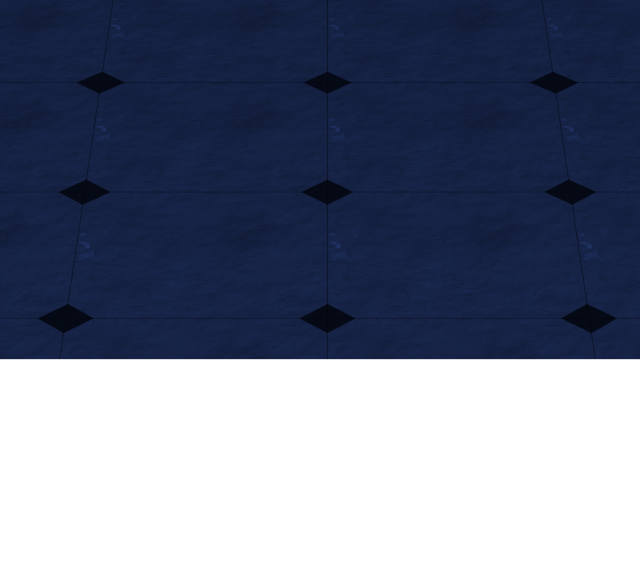
Give the GLSL for this pattern, as a Shadertoy shader.

```glsl
const float COLUMN_SCALE = 0.1484;   // column spacing per unit of depth
const float ROW_SCALE = 0.02495;     // row spacing in inverse depth
const float HORIZON = 3.535;         // horizon height, above the canvas
const float ROW_OFFSET = 14.956;
const float FLOOR_EDGE = 0.3699;
const float INSET_RADIUS = 0.107;
const float SEAM_HALF_WIDTH = 0.0008;

const vec3 WHITE = vec3(1.0);
const vec3 STONE = vec3(0.083, 0.131, 0.262);
const vec3 SEAM = vec3(0.042, 0.066, 0.140);
const vec3 INSET = vec3(0.020, 0.036, 0.083);

float hash(vec2 p) {
    vec3 q = fract(p.xyx * 0.1031);
    q += dot(q, q.yzx + 33.33);
    return fract((q.x + q.y) * q.z);
}

// Value noise that wraps at the tile borders
float tileNoise(vec2 tile, vec2 period) {
    vec2 p = tile * period;
    vec2 i = floor(p);
    vec2 f = p - i;
    f = f * f * (3.0 - 2.0 * f);
    vec2 a = mod(i, period);
    vec2 b = mod(i + 1.0, period);
    return mix(mix(hash(a), hash(vec2(b.x, a.y)), f.x),
               mix(hash(vec2(a.x, b.y)), hash(b), f.x), f.y);
}

float tileFbm(vec2 tile, vec2 period) {
    float sum = 0.0;
    float weight = 0.5;
    for (int octave = 0; octave < 4; octave++) {
        sum += weight * tileNoise(tile, period);
        period *= 2.0;
        weight *= 0.55;
    }
    return sum;
}

float coverage(float dist, float pixel) {
    return 1.0 - smoothstep(-0.75 * pixel, 0.75 * pixel, dist);
}

float softSpot(vec2 p, vec2 centre, vec2 radius) {
    vec2 q = (p - centre) / radius;
    return exp(-dot(q, q));
}

// Brightness of the worn stone, the same on every tile
float stoneShade(vec2 tile) {
    float broad = tileFbm(tile, vec2(5.0)) - 0.5;
    vec2 lightStep = vec2(0.006, -0.012);
    float relief = tileFbm(tile, vec2(13.0, 11.0))
                 - tileFbm(tile + lightStep, vec2(13.0, 11.0));

    // Fine scratches gathered in patches
    float vein = abs(tileNoise(tile, vec2(23.0, 29.0)) - 0.5);
    float patches = smoothstep(0.5, 0.8, tileNoise(tile, vec2(7.0, 6.0)));
    float scratch = (1.0 - smoothstep(0.0, 0.07, vein)) * patches;

    // Dark stain and pale scuffs beside the left seam
    float stain = softSpot(tile, vec2(0.70, 0.66), vec2(0.14, 0.13));
    float scuffArea = softSpot(tile, vec2(0.05, 0.58), vec2(0.06, 0.13));
    float scuff = scuffArea * smoothstep(0.60, 0.85, tileNoise(tile, vec2(45.0, 31.0)));

    return 1.0 + 0.20 * broad + 0.55 * relief
         - 0.10 * scratch - 0.11 * stain + 0.40 * scuff;
}

vec3 floorColor(vec2 p, float centreX, float pixel) {
    // Perspective projection onto the floor
    float depth = HORIZON - p.y;
    vec2 cellSize = vec2(COLUMN_SCALE * depth, ROW_SCALE * depth * depth);
    vec2 grid = vec2((p.x - centreX) / cellSize.x,
                     1.0 / (ROW_SCALE * depth) - ROW_OFFSET);
    vec2 corner = abs(grid - round(grid));
    vec2 tile = fract(grid);

    float light = mix(1.03, 0.96, smoothstep(0.4, 1.0, p.y));
    vec3 color = STONE * stoneShade(tile) * light;

    // Diamond insets at the tile corners
    float insetDist = (corner.x + corner.y - INSET_RADIUS) / length(1.0 / cellSize);
    float inset = coverage(insetDist, pixel);
    float grain = 0.9 + 0.2 * tileNoise(tile, vec2(60.0));
    color = mix(color, INSET * grain, inset);

    // Thin seams, fainter along the rows
    vec2 seamDist = corner * cellSize - SEAM_HALF_WIDTH;
    float wear = 0.65 + 0.35 * tileNoise(tile, vec2(19.0));
    float seam = max(coverage(seamDist.x, pixel), 0.75 * coverage(seamDist.y, pixel));
    return mix(color, mix(SEAM, INSET * 0.65, inset), seam * wear);
}

void mainImage(out vec4 fragColor, in vec2 fragCoord) {
    float pixel = 1.0 / iResolution.y;
    vec2 p = fragCoord * pixel;
    float centreX = 0.5117 * iResolution.x * pixel;

    vec3 color = floorColor(p, centreX, pixel);
    color = mix(color, WHITE, coverage(p.y - FLOOR_EDGE, pixel));
    fragColor = vec4(color, 1.0);
}
```
